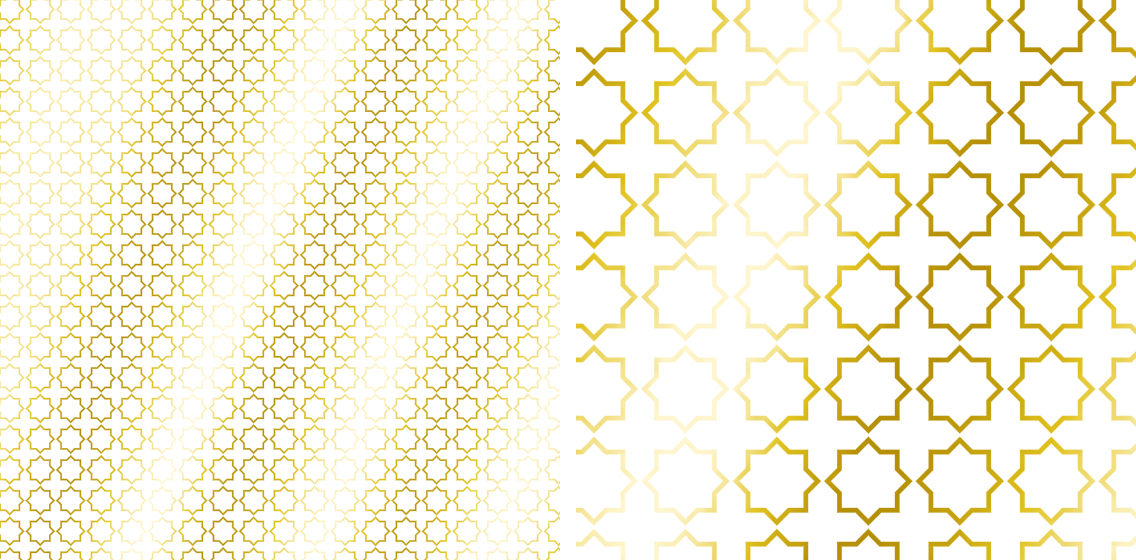
Left, the full canvas; right, a detail of the centre.
Reproduce this pattern procedurally as a Shadertoy shader.

```glsl
#define REPEATS vec2(18.37, 18.24)
#define FIRST_CENTRE vec2(0.32, 0.304)
#define STAR_SIZE 0.316
#define HALF_LINE 0.026
#define SHEEN_SLANT 0.376
#define GRAIN_SCALE 150.0
#define GRAIN_AMOUNT 0.10
#define DARK_GOLD vec3(0.71, 0.56, 0.02)
#define BRIGHT_GOLD vec3(0.88, 0.76, 0.12)
#define PALE_GOLD vec3(1.00, 0.965, 0.82)

const int STOPS = 10;

// Sheen stops: position along the slanted axis, lightness
const vec2 SHEEN[STOPS] = vec2[STOPS](
    vec2(0.00, 0.50), vec2(0.16, 0.88), vec2(0.26, 0.82), vec2(0.435, 0.0),
    vec2(0.622, 1.0), vec2(0.742, 0.0), vec2(0.935, 0.97), vec2(1.07, 0.08),
    vec2(1.25, 0.97), vec2(1.40, 0.50));

float hash(vec2 p) {
    vec3 q = fract(vec3(p.xyx) * 0.1031);
    q += dot(q, q.yzx + 33.33);
    return fract((q.x + q.y) * q.z);
}

float valueNoise(vec2 p) {
    vec2 i = floor(p);
    vec2 f = fract(p);
    f = f * f * (3.0 - 2.0 * f);
    float low = mix(hash(i), hash(i + vec2(1.0, 0.0)), f.x);
    float high = mix(hash(i + vec2(0.0, 1.0)), hash(i + 1.0), f.x);
    return mix(low, high, f.y);
}

// Eight-pointed star: union of a square and a diamond
float starDistance(vec2 p, float size) {
    vec2 q = abs(p);
    float square = max(q.x, q.y);
    float diamond = (q.x + q.y) * 0.7071;
    return min(square, diamond) - size;
}

// Slanted metallic bands with a fine foil grain
vec3 foilColour(vec2 uv) {
    float along = uv.x + SHEEN_SLANT * uv.y;
    float tone = SHEEN[0].y;
    for (int i = 1; i < STOPS; i++) {
        tone = mix(tone, SHEEN[i].y, smoothstep(SHEEN[i - 1].x, SHEEN[i].x, along));
    }
    tone += GRAIN_AMOUNT * (valueNoise(uv * GRAIN_SCALE) - 0.5);
    tone = clamp(tone, 0.0, 1.0);
    vec3 lower = mix(DARK_GOLD, BRIGHT_GOLD, min(tone * 2.0, 1.0));
    return mix(lower, PALE_GOLD, max(tone * 2.0 - 1.0, 0.0));
}

void mainImage(out vec4 fragColor, in vec2 fragCoord) {
    // Canvas units, measured down from the top edge
    vec2 uv = vec2(fragCoord.x, iResolution.y - fragCoord.y) / iResolution.y;

    // Star grid
    vec2 cell = fract(uv * REPEATS - FIRST_CENTRE + 0.5) - 0.5;
    float outline = abs(starDistance(cell, STAR_SIZE)) - HALF_LINE;

    // Smooth edges about one pixel wide
    float pixel = 1.2 * REPEATS.y / iResolution.y;
    float ink = clamp(0.5 - outline / pixel, 0.0, 1.0);

    fragColor = vec4(mix(vec3(1.0), foilColour(uv), ink), 1.0);
}
```
